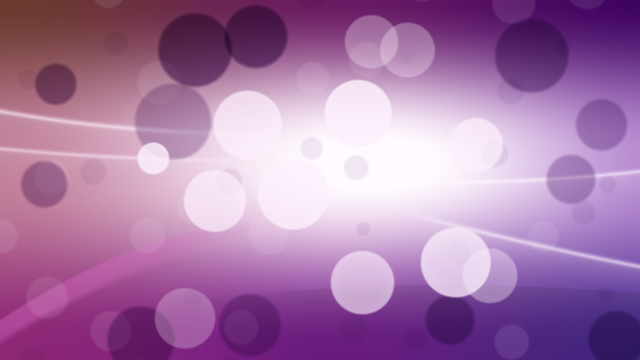
This background is drawn by a WebGL 2 fragment shader. Its source:

```glsl
#version 300 es
precision highp float;
// Soft bokeh backdrop: a rose-to-violet gradient with a white glow at its heart,
// crossed by curved light trails and covered by dark and bright lens discs.
// Gradients blend three colour rows; trails are curves; faint discs are cellular.
uniform vec2 u_resolution;
out vec4 fragColor;

// Colour rows: left, centre, right
const vec3 TOP_L = vec3(0.42, 0.22, 0.18), TOP_C = vec3(0.40, 0.08, 0.37), TOP_R = vec3(0.24, 0.00, 0.37);
const vec3 MID_L = vec3(0.74, 0.47, 0.58), MID_C = vec3(0.90, 0.76, 0.89), MID_R = vec3(0.66, 0.46, 0.78);
const vec3 LOW_L = vec3(0.55, 0.15, 0.46), LOW_C = vec3(0.45, 0.11, 0.54), LOW_R = vec3(0.28, 0.16, 0.55);
const vec3 SHADE = vec3(0.45, 0.25, 0.55);
const vec3 LIGHT = vec3(0.99, 0.94, 0.99);
const vec3 PINK = vec3(0.80, 0.38, 0.72);

const float WIDTH = 1.7778;                 // canvas width in units of its height
const vec2 GLOW_CENTRE = vec2(1.03, 0.545);
const vec2 GLOW_SIZE = vec2(0.46, 0.17);
const float CELL_SIZE = 0.22;
const float FAINT = 0.10;

// Main discs: centre, radius, strength
const int COUNT = 12;
const vec4 DARK[COUNT] = vec4[COUNT](
  vec4(0.542, 0.861, 0.102, 0.70), vec4(0.711, 0.898, 0.087, 0.70),
  vec4(1.477, 0.845, 0.102, 0.50), vec4(0.155, 0.766, 0.057, 0.60),
  vec4(0.481, 0.662, 0.106, 0.35), vec4(0.123, 0.488, 0.064, 0.45),
  vec4(1.671, 0.653, 0.071, 0.38), vec4(1.586, 0.502, 0.068, 0.38),
  vec4(0.694, 0.097, 0.086, 0.40), vec4(0.391, 0.056, 0.093, 0.50),
  vec4(1.250, 0.111, 0.068, 0.50), vec4(1.713, 0.058, 0.078, 0.50));
const vec4 BRIGHT[COUNT] = vec4[COUNT](
  vec4(1.032, 0.884, 0.074, 0.32), vec4(1.132, 0.861, 0.076, 0.32),
  vec4(0.514, 0.116, 0.084, 0.28), vec4(1.361, 0.234, 0.076, 0.38),
  vec4(0.688, 0.653, 0.095, 0.72), vec4(0.995, 0.685, 0.093, 0.85),
  vec4(0.426, 0.560, 0.044, 0.85), vec4(0.597, 0.442, 0.086, 0.70),
  vec4(0.815, 0.461, 0.099, 0.78), vec4(1.322, 0.597, 0.075, 0.72),
  vec4(1.266, 0.271, 0.097, 0.75), vec4(1.007, 0.215, 0.088, 0.62));

vec3 hash3(vec2 cell) {
  vec3 q = fract(vec3(cell.xyx) * vec3(0.1031, 0.1030, 0.0973));
  q += dot(q, q.yxz + 33.33);
  return fract((q.xxy + q.yzz) * q.zyx);
}

vec3 row(vec3 left, vec3 centre, vec3 right, float t) {
  return mix(mix(left, centre, smoothstep(0.0, 0.55, t)), right, smoothstep(0.5, 1.0, t));
}

float disc(vec2 p, vec2 centre, float radius, float blur) {
  return 1.0 - smoothstep(-blur, blur, length(p - centre) - radius);
}

// Thin bright line with a soft veil hanging below it
float trail(float d, float thickness) {
  float veil = exp(-abs(d) / 0.035) * (1.0 - smoothstep(-0.004, 0.004, d));
  return 0.5 * exp(-d * d / (thickness * thickness)) + 0.22 * veil;
}

vec3 backdrop(vec2 p) {
  float t = p.x / WIDTH;
  vec3 col = row(MID_L, MID_C, MID_R, t);
  col = mix(col, row(TOP_L, TOP_C, TOP_R, t), smoothstep(0.58, 1.0, p.y));
  return mix(col, row(LOW_L, LOW_C, LOW_R, t), smoothstep(0.50, 0.04, p.y));
}

vec3 addTrails(vec3 col, vec2 p) {
  // Broad pink ribbon rising from the lower left
  float upper = 0.11 + p.x * (0.67 - 0.39 * p.x);
  float lower = 0.046 + p.x * (0.62 - 0.27 * p.x);
  float ribbon = smoothstep(lower - 0.012, lower + 0.02, p.y) * (1.0 - smoothstep(upper - 0.006, upper + 0.006, p.y));
  col = mix(col, PINK, 0.5 * ribbon * (1.0 - smoothstep(0.25, 0.8, p.x)));

  // Darker floor under a shallow arc
  float floorY = 0.208 - 0.08 * (p.x - 1.25) * (p.x - 1.25);
  col *= 1.0 - 0.10 * smoothstep(0.5, 0.9, p.x) * smoothstep(0.003, -0.003, p.y - floorY);

  // Light trails that fade towards the glow
  float a = 1.0 - p.x / 0.7;
  float b = (p.x - 1.25) / 0.53;
  float c = p.x - 1.09;
  float leftLight = trail(p.y - 0.63 - 0.062 * a * a, 0.007) + 0.8 * trail(p.y - 0.555 - 0.033 * a * a, 0.006);
  float rightLight = trail(p.y - 0.495 - 0.03 * b * b, 0.006) + trail(p.y - 0.42 + c * (0.27 - 0.055 * c), 0.007);
  leftLight *= 1.0 - smoothstep(0.35, 0.85, p.x);
  rightLight *= smoothstep(1.02, 1.35, p.x);
  return mix(col, LIGHT, min(leftLight + rightLight, 1.0));
}

// Faint random discs, one per cell, searched over the neighbours
vec3 addFaintDiscs(vec3 col, vec2 p) {
  vec2 home = floor(p / CELL_SIZE);
  for (int y = -1; y <= 1; y++)
    for (int x = -1; x <= 1; x++) {
      vec2 cell = home + vec2(x, y);
      vec3 h = hash3(cell + 17.0);
      float radius = CELL_SIZE * mix(0.08, 0.28, h.z);
      float mask = FAINT * disc(p, (cell + h.xy) * CELL_SIZE, radius, 0.005);
      col = mix(col, h.z > 0.5 ? LIGHT : col * SHADE, mask);
    }
  return col;
}

void main() {
  vec2 p = gl_FragCoord.xy / u_resolution.y;
  vec3 col = addTrails(backdrop(p), p);

  // Wide halo and hot core
  vec2 g = (p - GLOW_CENTRE) / GLOW_SIZE;
  float glow = 0.85 * exp(-dot(g, g)) + 0.3 * exp(-0.35 * dot(g, g));
  col = mix(col, vec3(1.0, 0.98, 1.0), min(glow, 1.0));

  col = addFaintDiscs(col, p);
  for (int i = 0; i < COUNT; i++)
    col *= mix(vec3(1.0), SHADE, DARK[i].w * disc(p, DARK[i].xy, DARK[i].z, 0.007));
  for (int i = 0; i < COUNT; i++) {
    float rim = smoothstep(0.5, 1.0, length(p - BRIGHT[i].xy) / BRIGHT[i].z);
    col = mix(col, LIGHT, BRIGHT[i].w * (0.94 + 0.06 * rim) * disc(p, BRIGHT[i].xy, BRIGHT[i].z, 0.004));
  }
  fragColor = vec4(col, 1.0);
}
```
